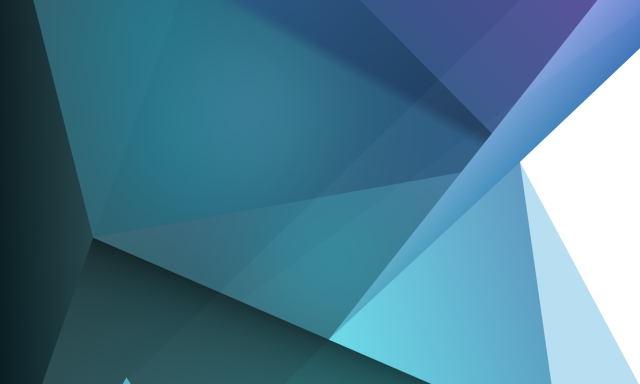
This background is drawn by a Shadertoy shader. Its source:

```glsl
// Overlapping translucent facets fanning out from two hubs, dark teal to white.

const float ASPECT = 1.67;      // design width, in canvas heights
const float SHADOW_REACH = 0.09;
const float SHADOW_DEPTH = 0.48;
const float VEIL = 0.022;       // brightness of the faint diagonal veils

// Hubs and ends of the facet edges
const vec2 HUB_L = vec2(0.243, 0.381);
const vec2 HUB_R = vec2(1.357, 0.578);
const vec2 CORNER = vec2(0.859, 0.117);
const vec2 LEFT_TOP = vec2(0.087, 1.0);
const vec2 LEFT_LOW = vec2(0.110, 0.0);
const vec2 LEFT_RIM = vec2(0.0, 0.5);
const vec2 FLOOR_END = vec2(1.126, 0.0);
const vec2 NAVY_TOP = vec2(0.60, 1.0);
const vec2 VIOLET_TOP = vec2(0.939, 1.0);
const vec2 BAND_TOP = vec2(1.559, 1.0);
const vec2 BAND_END = vec2(1.67, 0.874);
const vec2 BAND_LOW = vec2(0.743, 0.0);
const vec2 PALE_LOW = vec2(1.439, 0.0);
const vec2 WHITE_LOW = vec2(1.667, 0.0);
const vec2 CHIP = vec2(0.330, 0.017);

// Colours
const vec3 TEAL = vec3(0.14, 0.49, 0.56);
const vec3 STEEL = vec3(0.25, 0.51, 0.61);
const vec3 SLATE = vec3(0.20, 0.38, 0.43);
const vec3 DEEP_BLUE = vec3(0.17, 0.35, 0.52);
const vec3 DUSK_BLUE = vec3(0.21, 0.34, 0.53);
const vec3 NIGHT = vec3(0.11, 0.21, 0.33);
const vec3 VIOLET = vec3(0.33, 0.30, 0.59);
const vec3 LILAC = vec3(0.55, 0.62, 0.88);
const vec3 AZURE = vec3(0.28, 0.47, 0.74);
const vec3 SKY = vec3(0.38, 0.60, 0.76);
const vec3 CYAN = vec3(0.43, 0.86, 0.91);
const vec3 SEA = vec3(0.36, 0.70, 0.77);
const vec3 PALE = vec3(0.72, 0.87, 0.95);
const vec3 INK = vec3(0.05, 0.125, 0.145);
const vec3 PINE = vec3(0.15, 0.28, 0.30);

float cross2(vec2 a, vec2 b) { return a.x * b.y - a.y * b.x; }

// Signed distance to the line a-b, positive on its left
float side(vec2 p, vec2 a, vec2 b) { return cross2(normalize(b - a), p - a); }

// Coverage of the half plane left of a-b, with an edge of the given softness
float cover(vec2 p, vec2 a, vec2 b, float soft) {
    return smoothstep(-soft, soft, side(p, a, b));
}

// Linear gradient through three coloured points
vec3 gradient(vec2 p, vec2 a, vec3 ca, vec2 b, vec3 cb, vec2 c, vec3 cc) {
    float area = cross2(b - a, c - a);
    float wb = cross2(p - a, c - a) / area;
    float wc = cross2(b - a, p - a) / area;
    return clamp(ca + wb * (cb - ca) + wc * (cc - ca), 0.0, 1.0);
}

float glow(vec2 p, vec2 centre, float radius) {
    vec2 d = (p - centre) / radius;
    return exp(-dot(d, d));
}

void mainImage(out vec4 fragColor, in vec2 fragCoord) {
    vec2 p = fragCoord / iResolution.xy * vec2(ASPECT, 1.0);
    float aa = 0.75 / iResolution.y;

    // Faint veils crossing the facets
    float veil = cover(p, vec2(1.359, 1.0), vec2(0.326, 0.0), aa);
    float veilLow = cover(p, vec2(1.67, 0.967), vec2(0.630, 0.217), aa);

    // Main teal field with two glows
    vec3 col = gradient(p, LEFT_TOP, SLATE, HUB_L, SLATE, HUB_R, DEEP_BLUE);
    col = mix(col, TEAL, 0.6 * glow(p, vec2(0.40, 0.95), 0.22));
    col = mix(col, TEAL, 0.85 * glow(p, vec2(0.53, 0.66), 0.30));
    col = mix(col, STEEL, 0.75 * glow(p, vec2(0.66, 0.71), 0.24));
    col -= 0.01 * cover(p, vec2(0.467, 1.0), HUB_L, aa);

    // Navy and violet facets above the right hub
    vec3 navy = gradient(p, NAVY_TOP, DEEP_BLUE, VIOLET_TOP, vec3(0.16, 0.31, 0.47), HUB_R, NIGHT);
    col = mix(col, navy, cover(p, NAVY_TOP, HUB_R, 0.025));
    vec3 violet = gradient(p, VIOLET_TOP, DUSK_BLUE, BAND_TOP, VIOLET, HUB_R, DUSK_BLUE);
    col = mix(col, violet, cover(p, VIOLET_TOP, HUB_R, aa));

    // Facet below the ridge joining the hubs
    vec3 ridge = gradient(p, HUB_L, SLATE + 0.02, HUB_R, vec3(0.25, 0.46, 0.63), CORNER, SLATE);
    ridge = mix(ridge, TEAL + 0.03, 0.8 * glow(p, vec2(0.87, 0.32), 0.25));
    col = mix(col, ridge, cover(p, HUB_R, HUB_L, aa));
    col += VEIL * (veil + 0.6 * veilLow);

    // Shadowed floor
    vec3 ground = gradient(p, HUB_L, PINE, LEFT_LOW, PINE + 0.03, FLOOR_END, vec3(0.17, 0.43, 0.46));
    float depth = side(p, FLOOR_END, HUB_L);
    ground *= 1.0 - SHADOW_DEPTH * exp(-max(depth, 0.0) / SHADOW_REACH);
    ground += VEIL * veil * 0.5 + vec3(0.0, 0.03, 0.03) * cover(p, CORNER, BAND_LOW, aa);
    float chip = cover(p, CHIP, vec2(0.32, 0.0), aa) * cover(p, vec2(0.341, 0.0), CHIP, aa);
    ground = mix(ground, SEA, chip);
    col = mix(col, ground, cover(p, FLOOR_END, HUB_L, aa));

    // Dark wedge at the left
    vec3 wedge = gradient(p, HUB_L, PINE, LEFT_TOP, vec3(0.10, 0.19, 0.21), LEFT_RIM, INK);
    col = mix(col, wedge, cover(p, HUB_L, LEFT_TOP, aa) * cover(p, LEFT_LOW, HUB_L, aa));

    // Light band, with the cyan facet under it
    vec3 band = gradient(p, BAND_TOP, LILAC, BAND_END, AZURE, CORNER, SEA);
    band -= vec3(0.03, 0.01, 0.01) * veilLow;
    vec3 cyan = gradient(p, HUB_R, SKY, CORNER, CYAN, PALE_LOW, vec3(0.36, 0.64, 0.77));
    band = mix(band, cyan, cover(p, HUB_R, CORNER, aa));
    col = mix(col, band, cover(p, BAND_TOP, CORNER, aa) * cover(p, HUB_L, FLOOR_END, aa));

    // Pale sliver and white at the right
    float under = cover(p, BAND_END, HUB_R, aa);
    col = mix(col, PALE, under * cover(p, HUB_R, PALE_LOW, aa));
    col = mix(col, vec3(1.0), under * cover(p, HUB_R, WHITE_LOW, aa));

    fragColor = vec4(clamp(col, 0.0, 1.0), 1.0);
}
```
